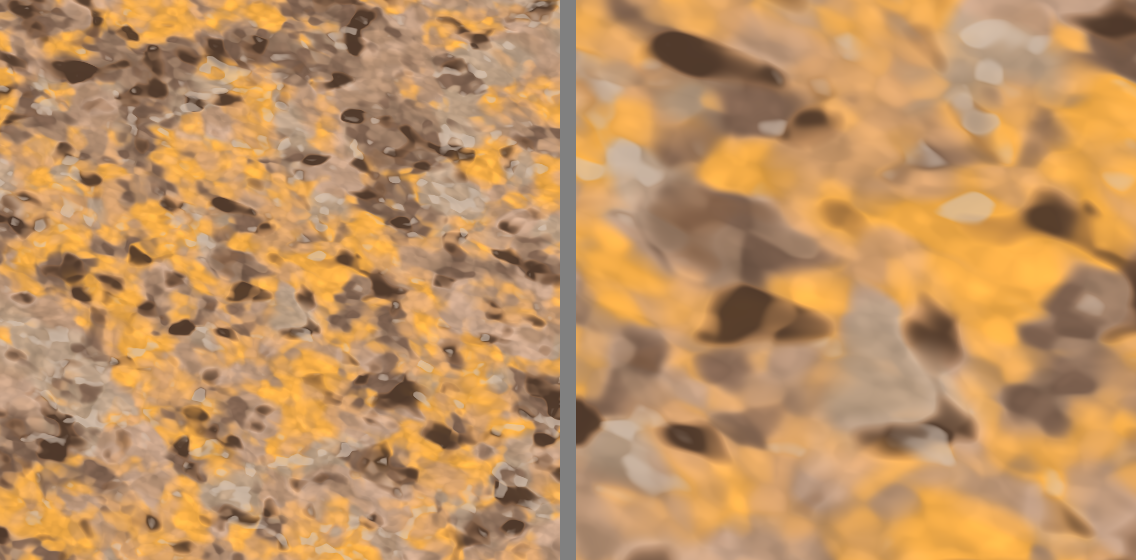
Left: the whole. Right: its middle third, enlarged.
Give the GLSL for this texture, as a Shadertoy shader.

```glsl
// Weathered rock crusted with orange lichen, dark pits and pale mineral flecks.

vec3 hash3(vec2 cell) {
    vec3 q = fract(cell.xyx * vec3(0.1031, 0.1130, 0.0973));
    q += dot(q, q.yxz + 33.33);
    return fract((q.xxy + q.yzz) * q.zyx);
}

// Cellular noise: xyz = softly blended random value per cell, w = squared distance to nearest seed
vec4 cells(vec2 p, float crispness) {
    vec2 base = floor(p);
    vec3 sum = vec3(0.0);
    float total = 0.0, nearest = 4.0;
    for (int y = -1; y <= 1; y++) {
        for (int x = -1; x <= 1; x++) {
            vec2 cell = base + vec2(x, y);
            vec2 seed = cell + 0.1 + 0.8 * hash3(cell + 71.0).xy;
            float d2 = dot(p - seed, p - seed);
            float weight = exp(-crispness * d2);
            sum += weight * hash3(cell + 19.0);
            total += weight;
            nearest = min(nearest, d2);
        }
    }
    return vec4(sum / total, nearest);
}

void mainImage(out vec4 fragColor, in vec2 fragCoord) {
    vec2 uv = fragCoord / min(iResolution.x, iResolution.y);

    // Grain runs down to the right and flattens toward the top
    vec2 p = vec2(dot(uv, vec2(0.94, -0.34)), dot(uv, vec2(0.34, 0.94)));
    p.y *= 1.25 + 0.15 * uv.y;
    p += 0.005 * sin(p.yx * 31.0 + 2.0 * sin(p * 17.0));
    p += 0.008 * (cells(p * 33.0 + 5.0, 4.5).xy - 0.5);

    vec4 broad = cells(p * 6.0 + 3.0, 4.5);
    vec4 patches = cells(p * 13.0 + 40.0, 5.0);
    vec4 clumps = cells(p * 27.0 + 80.0, 5.0);
    vec4 grains = cells(p * 52.0 + 120.0, 5.0);
    vec4 crumbs = cells(p * 95.0 + 200.0, 4.5);
    vec3 field = 0.34 * broad.xyz + 0.32 * patches.xyz + 0.22 * clumps.xyz + 0.12 * grains.xyz;

    // Bare stone: tan to pinkish grey
    vec3 stone = mix(vec3(0.69, 0.55, 0.44), vec3(0.78, 0.64, 0.54), smoothstep(0.25, 0.75, clumps.z));
    stone = mix(stone, vec3(0.70, 0.63, 0.54), 0.5 * smoothstep(0.5, 0.8, patches.z));

    // Lichen crust: dull ochre to saturated orange
    float vivid = smoothstep(0.42, 0.70, 0.55 * field.x + 0.3 * clumps.y + 0.15 * grains.z);
    vec3 lichen = mix(vec3(0.81, 0.61, 0.42), vec3(0.92, 0.65, 0.27), vivid);
    vec3 color = mix(stone, lichen, smoothstep(0.42, 0.56, field.x));

    // Shadowed hollows
    vec3 hollow = mix(vec3(0.48, 0.37, 0.30), vec3(0.60, 0.48, 0.39), smoothstep(0.2, 0.8, grains.y));
    float shade = field.y + 0.2 * (field.x - 0.5);
    color = mix(hollow, color, smoothstep(0.35, 0.48, shade));

    // Uneven light on the grains, with faint seams between them
    color *= 1.0 + 0.18 * (grains.x - 0.5) + 0.10 * (crumbs.x - 0.5);
    color *= 1.06 - 0.08 * grains.w - 0.08 * clumps.w;

    // Rusty stains, then dark pits clustered near the hollows
    float pits = clumps.z + 0.9 * (0.5 - shade) + 0.25 * (grains.z - 0.5);
    color = mix(color, vec3(0.52, 0.36, 0.24), 0.5 * smoothstep(0.68, 0.86, pits));
    color = mix(color, vec3(0.28, 0.20, 0.15), 0.85 * smoothstep(0.80, 0.98, pits));

    // Pale flecks gathered in loose groups
    float flecks = grains.z + 0.45 * (patches.z - 0.5) + 0.15 * (crumbs.z - 0.5);
    color = mix(color, vec3(0.84, 0.77, 0.71), 0.6 * smoothstep(0.80, 1.02, flecks));

    fragColor = vec4(clamp(color, 0.0, 1.0), 1.0);
}
```
